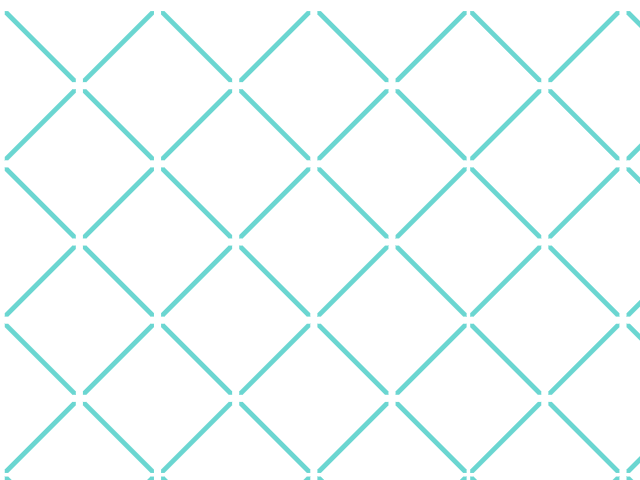
Give the GLSL for this pattern, as a Shadertoy shader.

```glsl
// Signed distance to a diagonal stroke trimmed square by its box
float trimmedDiagonal(vec2 q, float slope) {
    float stroke = abs(q.x - slope * q.y) * 0.7071 - 0.0309;
    float box = max(abs(q.x), abs(q.y)) - 0.4545;
    return max(stroke, box);
}

void mainImage(out vec4 fragColor, in vec2 fragCoord) {
    // One unit is one cell; y runs down from the top edge
    float pixel = 6.141 / iResolution.y;
    vec2 p = vec2(fragCoord.x, iResolution.y - fragCoord.y) * pixel - vec2(0.0608, 0.1418);

    // Tiles of six by six cells, slightly short so the seam gap is narrower
    vec2 tile = mod(p + 0.0225, 5.955);
    vec2 cell = floor(tile);
    float slope = 1.0 - 2.0 * mod(cell.x + cell.y, 2.0);
    float d = trimmedDiagonal(tile - cell - 0.477, slope);

    // Blank margin along the left and top
    d = max(d, max(-p.x, -p.y));

    vec3 paper = vec3(1.0);
    vec3 turquoise = vec3(0.42, 0.84, 0.82);
    float coverage = clamp(0.5 - d / pixel, 0.0, 1.0);
    fragColor = vec4(mix(paper, turquoise, coverage), 1.0);
}
```
